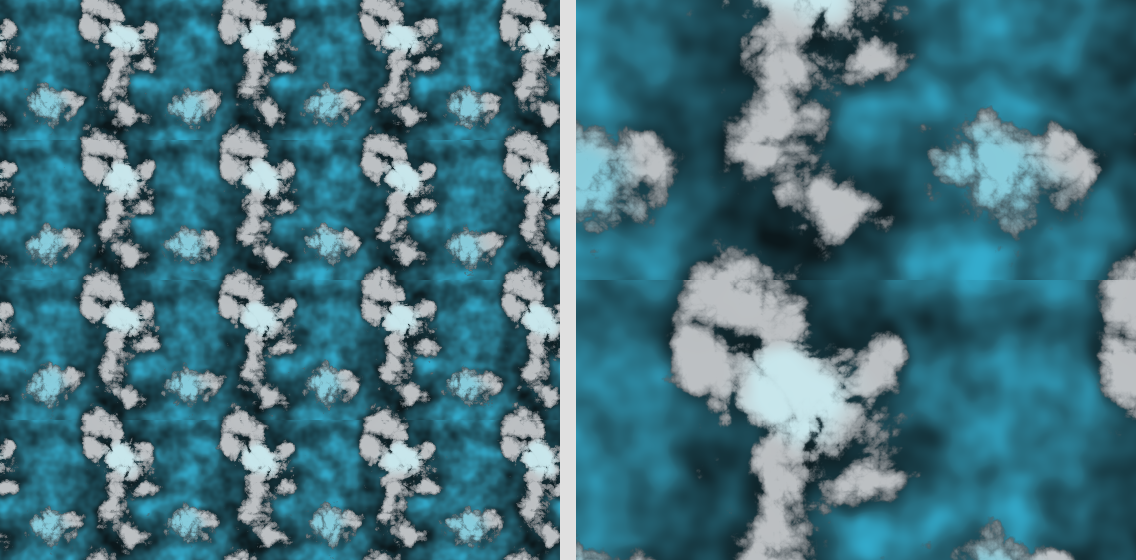
Left, the full canvas; right, a detail of the centre.
A WebGL 2 fragment shader for this texture:

```glsl
#version 300 es
precision highp float;

uniform vec2 u_resolution;
out vec4 fragColor;

const float REPEATS = 4.0;
const float WARP = 0.055;          // edge displacement shared by every tile
const float DRIFT = 0.055;         // displacement that differs between tiles
const float ROW_SLIP = 0.17;       // noise offset that leaves a faint row seam
const float PUFF = 1.15;           // strength of the billows on cloud outlines
const float EDGE_LOW = 0.40;
const float EDGE_HIGH = 0.58;

const vec3 ABYSS = vec3(0.045, 0.095, 0.11);
const vec3 TEAL = vec3(0.15, 0.41, 0.48);
const vec3 CYAN = vec3(0.20, 0.67, 0.80);
const vec3 SHADOW = vec3(0.22, 0.26, 0.28);
const vec3 VAPOUR = vec3(0.77, 0.78, 0.79);
const vec3 ICE = vec3(0.82, 0.94, 0.96);
const vec3 LAGOON = vec3(0.55, 0.81, 0.87);

// Ellipses in tile units: centre xy, radii zw
const int CLOUDS = 11;
const vec4 CLOUD[CLOUDS] = vec4[](
    vec4(0.86, 0.72, 0.17, 0.14), vec4(0.32, 0.23, 0.17, 0.14),
    vec4(0.72, 0.99, 0.15, 0.08), vec4(0.63, 0.82, 0.08, 0.10),
    vec4(0.05, 0.52, 0.09, 0.08), vec4(0.83, 0.52, 0.07, 0.08),
    vec4(0.78, 0.35, 0.11, 0.11), vec4(0.93, 0.17, 0.11, 0.10),
    vec4(0.51, 0.29, 0.08, 0.06), vec4(0.06, 0.81, 0.06, 0.09),
    vec4(0.85, 0.91, 0.07, 0.07));
const int POOLS = 4;
const vec4 POOL[POOLS] = vec4[](
    vec4(0.37, 0.68, 0.27, 0.34), vec4(0.30, 0.04, 0.30, 0.09),
    vec4(0.00, 0.38, 0.13, 0.11), vec4(0.32, 0.25, 0.20, 0.15));

vec2 gradient(vec2 cell) {
    uvec2 k = uvec2(ivec2(cell) + 512);
    uint h = k.x * 1597334677u ^ k.y * 3812015801u;
    h = (h ^ (h >> 15)) * 2246822519u;
    h ^= h >> 13;
    float angle = float(h & 65535u) / 65536.0 * 6.28319;
    return vec2(cos(angle), sin(angle));
}

// Gradient noise that wraps after the given number of cells
float noise(vec2 p, float period) {
    vec2 i = floor(p), f = p - i;
    vec2 j = mod(i + 1.0, period);
    i = mod(i, period);
    vec2 u = f * f * f * (f * (f * 6.0 - 15.0) + 10.0);
    float a = dot(gradient(i), f);
    float b = dot(gradient(vec2(j.x, i.y)), f - vec2(1.0, 0.0));
    float c = dot(gradient(vec2(i.x, j.y)), f - vec2(0.0, 1.0));
    float d = dot(gradient(j), f - 1.0);
    return mix(mix(a, b, u.x), mix(c, d, u.x), u.y);
}

vec2 noise2(vec2 p, float period) {
    return vec2(noise(p, period), noise(p + vec2(3.37, 1.71), period));
}

// Rounded puffs separated by dark creases
float billow(vec2 p, float period) {
    float sum = 0.0, amp = 1.0;
    for (int i = 0; i < 5; i++) {
        sum += amp * abs(noise(p, period));
        p *= 2.0;
        period *= 2.0;
        amp *= 0.55;
    }
    return sum;
}

float ellipse(vec2 p, vec4 shape) {
    vec2 d = p - shape.xy;
    d = (d - round(d)) / shape.zw;
    return exp(-dot(d, d));
}

void main() {
    vec2 grid = gl_FragCoord.xy / u_resolution.y * REPEATS;
    vec2 local = grid + vec2(0.0, ROW_SLIP * floor(grid.y));

    // Shared warp plus a slow variation from tile to tile
    vec2 p = grid + DRIFT * noise2(local * 2.3, 64.0);
    vec2 q = p + WARP * noise2(p * 5.0, 5.0) + 0.025 * noise2(local * 13.0, 128.0);

    float mass = 0.0, light = 0.0;
    for (int i = 0; i < CLOUDS; i++) mass += ellipse(q, CLOUD[i]);
    for (int i = 0; i < POOLS; i++) light += ellipse(q, POOL[i]);
    float core = ellipse(q, CLOUD[0]);
    float lagoon = ellipse(q, CLOUD[1]);

    // Mottled water, darkest beside the clouds
    float mottle = noise(p * 6.0, 6.0) + 0.6 * noise(local * 9.0, 128.0)
                 + 0.35 * noise(local * 19.0, 256.0);
    float glow = 0.38 + 0.85 * min(light, 1.1) + 0.75 * mottle;
    glow *= 1.0 - 0.5 * smoothstep(0.12, 0.6, mass) * (1.0 - lagoon);
    vec3 water = mix(ABYSS, TEAL, clamp(glow, 0.0, 1.0));
    water = mix(water, CYAN, smoothstep(0.85, 1.75, glow));

    // Billowing cloud cover with creased shading
    float puffs = 0.65 * billow(p * 7.0, 7.0) + 0.35 * billow(local * 9.0, 128.0);
    float density = min(mass, 1.15) + PUFF * (puffs - 0.38);
    float cover = smoothstep(EDGE_LOW, EDGE_HIGH, density);
    float shade = smoothstep(0.32, 0.95, density + 0.25 * core);
    shade *= mix(smoothstep(0.02, 0.36, puffs), 1.0, 0.55 + 0.4 * core);
    vec3 body = mix(VAPOUR, ICE, smoothstep(0.3, 0.8, core));
    body = mix(body, LAGOON, smoothstep(0.2, 0.8, lagoon));
    vec3 cloud = mix(SHADOW, body, shade);

    fragColor = vec4(mix(water, cloud, cover * 0.95), 1.0);
}
```
